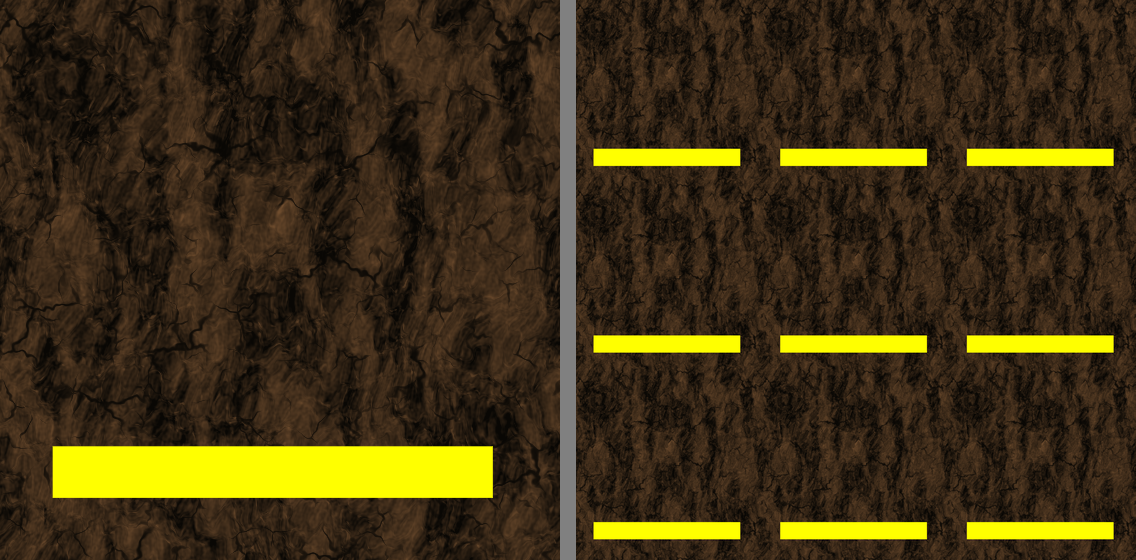
Left: one tile. Right: repeated 3 by 3.
Write a Shadertoy shader that draws this texture.

```glsl
// Seamless dark brown tree bark with upright ridges, fine cracks and a flat yellow bar.

const vec3 FURROW_COLOR = vec3(0.035, 0.028, 0.016);
const vec3 PLATE_COLOR = vec3(0.45, 0.31, 0.185);
const vec3 BAR_COLOR = vec3(1.0, 1.0, 0.0);
const vec2 BAR_MIN = vec2(0.094, 0.111);
const vec2 BAR_MAX = vec2(0.880, 0.203);
const vec2 LIGHT_STEP = vec2(-0.0016, 0.0024);

// Two random values per cell; cells repeat after the given period.
vec2 cellHash(vec2 cell, vec2 period) {
    uvec2 c = uvec2(mod(cell, period));
    uvec2 k = uvec2(uint(period.x), uint(period.y));
    uint h = c.x * 1597334673u ^ c.y * 3812015801u ^ (k.x * 73u + k.y) * 2654435761u;
    h = (h ^ (h >> 16)) * 2246822519u;
    h = (h ^ (h >> 13)) * 3266489917u;
    h ^= h >> 16;
    return vec2(h & 65535u, h >> 16) / 65535.0;
}

float cornerSlope(vec2 cell, vec2 offset, vec2 period) {
    float angle = 6.28319 * cellHash(cell, period).x;
    return dot(vec2(cos(angle), sin(angle)), offset);
}

// Wrapping gradient noise, roughly -0.7 to 0.7.
float noise(vec2 uv, vec2 period) {
    vec2 p = uv * period;
    vec2 i = floor(p);
    vec2 f = p - i;
    vec2 s = f * f * f * (f * (f * 6.0 - 15.0) + 10.0);
    vec2 e = vec2(0.0, 1.0);
    float low = mix(cornerSlope(i, f, period), cornerSlope(i + e.yx, f - e.yx, period), s.x);
    float high = mix(cornerSlope(i + e, f - e, period), cornerSlope(i + 1.0, f - 1.0, period), s.x);
    return mix(low, high, s.y);
}

float fbm(vec2 uv, vec2 period, int octaves) {
    float sum = 0.0;
    float amplitude = 1.0;
    for (int i = 0; i < octaves; i++) {
        sum += amplitude * noise(uv, period);
        period *= 2.0;
        amplitude *= 0.55;
    }
    return sum;
}

// Gap between the two nearest cell points; zero on the cell borders.
float borderGap(vec2 uv, vec2 period) {
    vec2 p = uv * period;
    vec2 cell = floor(p);
    float nearest = 8.0;
    float second = 8.0;
    for (int y = -1; y <= 1; y++) {
        for (int x = -1; x <= 1; x++) {
            vec2 c = cell + vec2(x, y);
            float d = length(c + cellHash(c, period) - p);
            second = min(second, max(nearest, d));
            nearest = min(nearest, d);
        }
    }
    return second - nearest;
}

// Leaning, wavy coordinates for the ridges.
vec2 bend(vec2 uv) {
    float sway = fbm(uv, vec2(4.0, 4.0), 2);
    float ripple = fbm(uv, vec2(18.0, 13.0), 3);
    return uv + vec2(0.055 * sway + 0.014 * ripple, 0.04 * ripple);
}

// Broken cracks that open and close along their length.
float cracks(vec2 uv, vec2 period, float width) {
    vec2 jag = vec2(fbm(uv, vec2(17.0, 19.0), 3), fbm(uv, vec2(23.0, 21.0), 3));
    float opening = smoothstep(-0.02, 0.35, noise(uv, period - 2.0));
    float gap = borderGap(uv + 0.022 * jag, period);
    return opening * (1.0 - smoothstep(0.2 * width, width * (0.4 + opening), gap));
}

float roughness(vec2 uv) {
    return fbm(uv, vec2(46.0, 32.0), 3);
}

float barkTone(vec2 uv) {
    vec2 bent = bend(uv);
    float ridge = fbm(bent, vec2(13.0, 3.0), 4);
    float plate = smoothstep(-0.22, 0.26, ridge);
    float pit = smoothstep(0.18, 0.55, -ridge);
    float rough = roughness(bent);

    // Fine relief lit from the upper left, strongest in the furrows.
    float relief = rough - roughness(bent + LIGHT_STEP);
    float flake = fbm(bent, vec2(24.0, 14.0), 2);
    float speck = smoothstep(0.22, 0.5, noise(bent, vec2(104.0, 74.0)));

    float tone = 0.25 + 0.29 * plate - 0.12 * pit;
    tone += rough * mix(0.32, 0.22, plate) + 0.17 * flake;
    tone += relief * mix(0.42, 0.26, plate);
    tone += speck * mix(0.26, 0.10, plate);
    tone += 0.12 * noise(uv, vec2(170.0, 150.0));

    float crack = max(cracks(uv, vec2(8.0, 11.0), 0.07), 0.8 * cracks(uv, vec2(19.0, 17.0), 0.09));
    return clamp(tone, 0.0, 1.0) * (1.0 - 0.85 * crack);
}

float boxMask(vec2 uv, vec2 low, vec2 high, float blur) {
    vec2 d = abs(uv - 0.5 * (low + high)) - 0.5 * (high - low);
    return 1.0 - smoothstep(-blur, blur, max(d.x, d.y));
}

void mainImage(out vec4 fragColor, in vec2 fragCoord) {
    vec2 uv = fragCoord / iResolution.xy;
    vec3 color = mix(FURROW_COLOR, PLATE_COLOR, barkTone(uv));
    color = mix(color, BAR_COLOR, boxMask(uv, BAR_MIN, BAR_MAX, 0.6 / iResolution.y));
    fragColor = vec4(color, 1.0);
}
```
